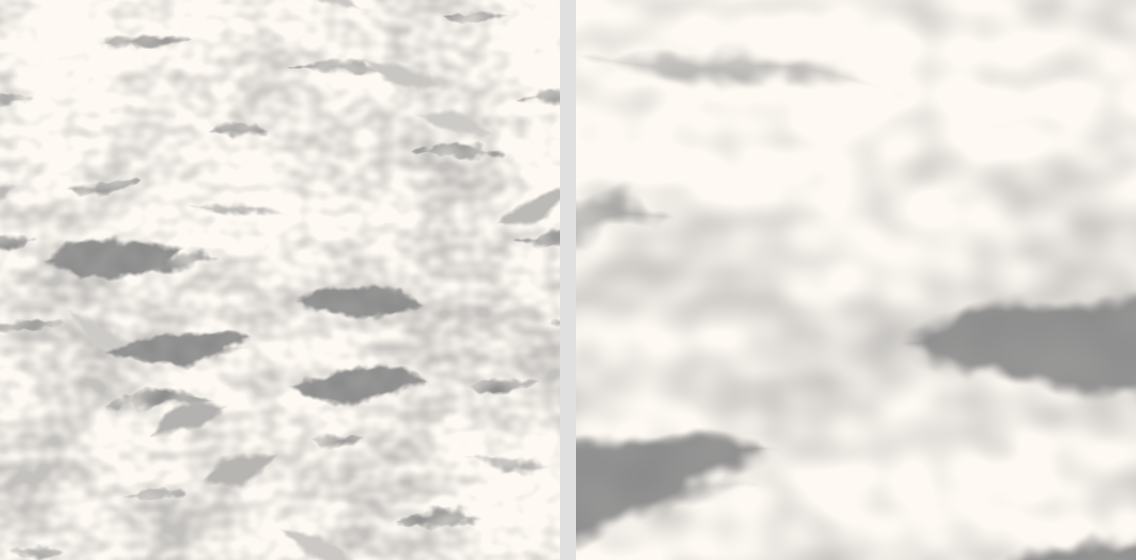
Left: the whole. Right: its middle third, enlarged.
A Shadertoy shader for this texture:

```glsl
// Pale cream stone with soft grey mottling and dark flattened lens-shaped flakes.

float hash(vec2 p) {
    vec3 q = fract(p.xyx * vec3(0.1031, 0.1030, 0.0973));
    q += dot(q, q.yzx + 33.33);
    return fract((q.x + q.y) * q.z);
}

// Slope contribution of one lattice corner
float corner(vec2 cell, vec2 offset) {
    float angle = 6.2832 * hash(cell);
    return dot(vec2(cos(angle), sin(angle)), offset);
}

float gradientNoise(vec2 p) {
    vec2 cell = floor(p), f = fract(p);
    vec2 u = f * f * f * (f * (f * 6.0 - 15.0) + 10.0);
    vec2 e = vec2(1, 0);
    return mix(mix(corner(cell, f), corner(cell + e, f - e), u.x),
               mix(corner(cell + e.yx, f - e.yx), corner(cell + 1.0, f - 1.0), u.x), u.y);
}

// Soft pointed lens; halfSize is its half length and half thickness
float lens(vec2 p, vec2 center, vec2 halfSize, float angle, float ragged) {
    vec2 d = p - center;
    d = fract(d + 0.5) - 0.5;
    float c = cos(angle), s = sin(angle);
    d = vec2(c * d.x + s * d.y, c * d.y - s * d.x);
    float x = d.x / halfSize.x;
    float inside = halfSize.y * (1.0 - x * x) - abs(d.y) + ragged;
    return smoothstep(-0.006, 0.007, inside);
}

void mainImage(out vec4 fragColor, in vec2 fragCoord) {
    vec2 uv = fragCoord / iResolution.xy;

    // Cloudy ground: broad patches, mottling, fine grain and faint bedding
    vec2 drift = 0.03 * vec2(gradientNoise(uv * 9.0 + 3.0), gradientNoise(uv * 9.0 + 47.0));
    float tone = 0.13
        + 0.46 * gradientNoise((uv + drift) * vec2(4.5, 3.8) + 11.0)
        + 0.31 * gradientNoise((uv + drift) * vec2(12.0, 17.0) + 70.0)
        + 0.30 * gradientNoise(uv * vec2(36.0, 46.0) + 130.0)
        + 0.20 * gradientNoise(uv * vec2(7.0, 40.0) + 210.0);
    tone = clamp(tone, 0.0, 0.5);

    // Shared warp and ragged outline of the flakes
    vec2 p = uv + vec2(0.0, 0.025 * gradientNoise(uv * 8.0 + 19.0));
    float ragged = 0.011 * gradientNoise(uv * vec2(32.0, 40.0) + 5.0)
                 + 0.005 * gradientNoise(uv * 80.0 + 31.0);

    // Thin broken streaks lying along the bedding
    float broken = 0.8 + 0.6 * gradientNoise(uv * vec2(22.0, 30.0) + 90.0);
    for (int i = 0; i < 20; i++) {
        float n = float(i);
        float r = hash(vec2(n, 7.0)), s = hash(vec2(n, 23.0));
        vec2 center = vec2(fract(n * 0.618 + 0.2 * r), (n + 0.3 + 0.4 * s) / 20.0);
        vec2 size = vec2(0.05 + 0.05 * s, 0.008 + 0.006 * r);
        float mask = lens(p, center, size, 0.16 * (r - 0.5), ragged);
        tone = max(tone, mask * broken * (0.55 + 0.4 * r));
    }

    // Mid-grey blades tilted either way
    for (int i = 0; i < 7; i++) {
        float n = float(i);
        float r = hash(vec2(n, 41.0)), s = hash(vec2(n, 59.0));
        vec2 center = vec2(fract(0.72 + n * 0.618), fract(0.87 + n * 0.382));
        float angle = (r < 0.55 ? -1.0 : 1.0) * (0.25 + 0.4 * s);
        vec2 size = vec2(0.06 + 0.025 * s, 0.016 + 0.009 * r);
        float mask = lens(p, center, size, angle, 0.7 * ragged);
        tone = mix(tone, 0.42 + 0.28 * r, mask);
    }

    // Large dark flakes stepping down through the middle
    for (int i = 0; i < 4; i++) {
        float n = float(i);
        float r = hash(vec2(n, 83.0)), s = hash(vec2(n, 97.0));
        vec2 center = vec2(mix(0.2, 0.64, mod(n, 2.0)) + 0.06 * n * (1.0 - mod(n, 2.0)),
                           0.54 - 0.075 * n + 0.02 * (r - 0.5));
        vec2 size = vec2(0.105 + 0.025 * s, 0.030 + 0.014 * r);
        float mask = lens(p, center, size, 0.2 * (s - 0.5), ragged);
        tone = mix(tone, 0.94 + 0.1 * gradientNoise(uv * 30.0), mask);
    }

    vec3 cream = vec3(0.995, 0.978, 0.953);
    vec3 slate = vec3(0.545, 0.545, 0.545);
    fragColor = vec4(mix(cream, slate, clamp(tone, 0.0, 1.0)), 1.0);
}
```
